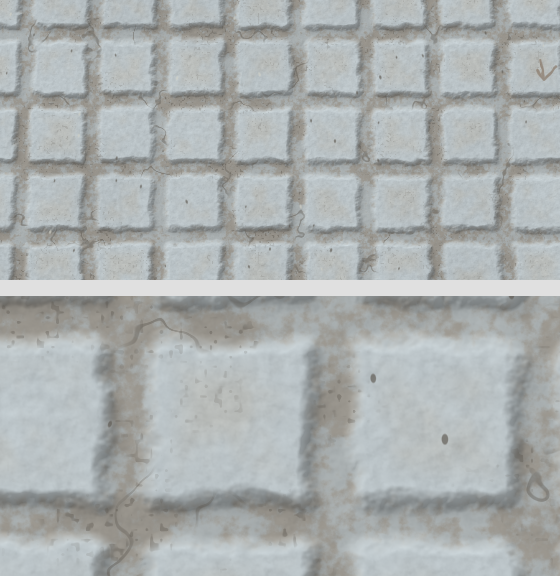
Top: the whole. Bottom: its middle third, enlarged.
Give the GLSL for this texture, as a WebGL 1 fragment shader.

```glsl
precision highp float;

uniform vec2 u_resolution;

// Layout, in units of the canvas height
const vec2 PITCH = vec2(0.2455, 0.2410);
const vec2 FIRST_GROOVE = vec2(0.083, 0.157);
const float TAPER_CENTRE = 1.07;
const float TAPER = 0.033;

// Tile shape, in units of one cell
const float TILE_HALF = 0.392;
const float CORNER = 0.06;
const float BEVEL = 0.058;
const float JITTER = 0.022;
const float EDGE_WEAR = 0.11;

// Light and relief
const vec2 LIGHT = vec2(-0.60, 0.80);
const float ROUGHNESS = 0.17;
const float SLOPE_GAIN = 0.030;
const float SHADE = 0.17;
const float HIGHLIGHT = 0.065;
const float CAST_SHADOW = 0.10;

// Colours
const vec3 PAINT_COOL = vec3(0.725, 0.760, 0.775);
const vec3 PAINT_WARM = vec3(0.720, 0.732, 0.722);
const vec3 GROOVE_PAINT = vec3(0.665, 0.690, 0.695);
const vec3 GROOVE_DIRT = vec3(0.585, 0.570, 0.540);
const vec3 GRIT = vec3(0.36, 0.34, 0.31);
const vec3 CHIP = vec3(0.82, 0.82, 0.78);
const vec3 STAIN = vec3(0.50, 0.42, 0.35);

float hash(vec2 p) {
  vec3 q = fract(vec3(p.xyx) * 0.1031);
  q += dot(q, q.yzx + 33.33);
  return fract((q.x + q.y) * q.z);
}

float noise(vec2 p) {
  vec2 i = floor(p), f = fract(p);
  f = f * f * (3.0 - 2.0 * f);
  return mix(mix(hash(i), hash(i + vec2(1.0, 0.0)), f.x),
             mix(hash(i + vec2(0.0, 1.0)), hash(i + 1.0), f.x), f.y);
}

float fbm(vec2 p) {
  float sum = 0.0, amp = 0.5;
  for (int i = 0; i < 4; i++) {
    sum += amp * noise(p);
    p = mat2(1.6, 1.2, -1.2, 1.6) * p + 17.3;
    amp *= 0.5;
  }
  return sum / 0.9375;
}

// Cell coordinates: grooves lie on whole numbers
vec2 gridPosition(vec2 p) {
  p.x = TAPER_CENTRE + (p.x - TAPER_CENTRE) * (1.0 + TAPER * (p.y - 0.5));
  return (p - FIRST_GROOVE) / PITCH;
}

// Raised worn tile: 1 on top, 0 in the grooves
float tileHeight(vec2 p) {
  vec2 g = gridPosition(p);
  vec2 id = floor(g) + 20.0;
  vec2 shift = vec2(hash(id), hash(id + 41.7)) - 0.5;
  vec2 q = abs(fract(g) - 0.5 - JITTER * shift) - TILE_HALF + CORNER;
  float d = length(max(q, 0.0)) + min(max(q.x, q.y), 0.0) - CORNER;
  d += EDGE_WEAR * (fbm(p * 24.0 + 5.0) - 0.5);
  return 1.0 - smoothstep(-BEVEL, BEVEL, d);
}

float relief(vec2 p) {
  return tileHeight(p) + ROUGHNESS * fbm(p * 48.0);
}

float segment(vec2 p, vec2 a, vec2 b) {
  vec2 ab = b - a;
  return length(p - a - ab * clamp(dot(p - a, ab) / dot(ab, ab), 0.0, 1.0));
}

void main() {
  vec2 p = gl_FragCoord.xy / u_resolution.y;
  float px = 1.0 / u_resolution.y;
  float top = tileHeight(p);
  float groove = 1.0 - top;

  // Paint on the tiles, dirt in the grooves
  float patches = fbm(p * 13.0 + 31.0);
  float grain = fbm(p * 95.0);
  vec2 fromCentre = abs(fract(gridPosition(p)) - 0.5);
  float inner = 1.0 - smoothstep(0.12, 0.36, max(fromCentre.x, fromCentre.y));
  vec3 paint = mix(PAINT_COOL, PAINT_WARM, inner * smoothstep(0.25, 0.65, patches));
  float dirt = smoothstep(0.36, 0.62, 0.55 * patches + 0.45 * grain);
  vec3 color = mix(paint, mix(GROOVE_PAINT, GROOVE_DIRT, dirt), groove);
  color *= 1.0 + 0.10 * (grain - 0.5) + 0.06 * (fbm(p * 3.0) - 0.5);

  // Slope lighting and soft cast shadow
  const float e = 0.003;
  float h = relief(p);
  vec2 slope = vec2(relief(p + vec2(e, 0.0)) - h, relief(p + vec2(0.0, e)) - h) / e;
  float lit = clamp(-dot(slope, LIGHT) * SLOPE_GAIN, -1.3, 1.3);
  color *= 1.0 + SHADE * min(lit, 0.0) + HIGHLIGHT * max(lit, 0.0);
  color *= 1.0 - CAST_SHADOW * max(tileHeight(p + 0.022 * LIGHT) - top, 0.0);

  // Pores and hairline cracks
  float pores = smoothstep(0.74, 0.90, noise(p * 170.0)) * smoothstep(0.45, 0.7, patches);
  color = mix(color, GRIT, pores * mix(0.16, 0.38, groove));
  float crack = abs(fbm(p * 7.0 + 9.0) - 0.5);
  crack = (1.0 - smoothstep(0.004, 0.008 + 3.0 * px, crack)) * smoothstep(0.52, 0.68, noise(p * 9.0));
  color = mix(color, GRIT, 0.40 * crack * groove);

  // Scattered grit and pale chips
  for (int i = 0; i < 2; i++) {
    float layer = float(i);
    vec2 c = p * (13.0 - 4.0 * layer) + 7.0 * layer;
    vec2 id = floor(c) + 60.0 * layer;
    vec2 spot = 0.3 + 0.4 * vec2(hash(id + 3.1), hash(id + 8.7));
    vec2 r = (fract(c) - spot) / (13.0 - 4.0 * layer);
    r.x += 0.5 * r.y * (hash(id + 2.2) - 0.5);
    float size = 0.0025 + 0.003 * hash(id + 5.5);
    float fleck = 1.0 - smoothstep(size - px, size + px, length(r * vec2(1.3, 0.8)));
    fleck *= step(0.91 + 0.03 * layer, hash(id + 11.0));
    color = mix(color, mix(GRIT, CHIP, layer), 0.65 * fleck);
  }

  // Small forked stain
  vec2 s = p - vec2(1.943, 0.715);
  s += 0.006 * (vec2(noise(p * 60.0), noise(p * 60.0 + 9.0)) - 0.5);
  float fork = min(segment(s, vec2(0.0), vec2(-0.012, 0.070)),
                   segment(s, vec2(0.0), vec2(0.043, 0.045)));
  fork = min(fork, segment(s, vec2(0.0), vec2(-0.026, 0.034)));
  color = mix(color, STAIN, 0.6 * (1.0 - smoothstep(0.002, 0.004 + px, fork)));

  gl_FragColor = vec4(color, 1.0);
}
```
